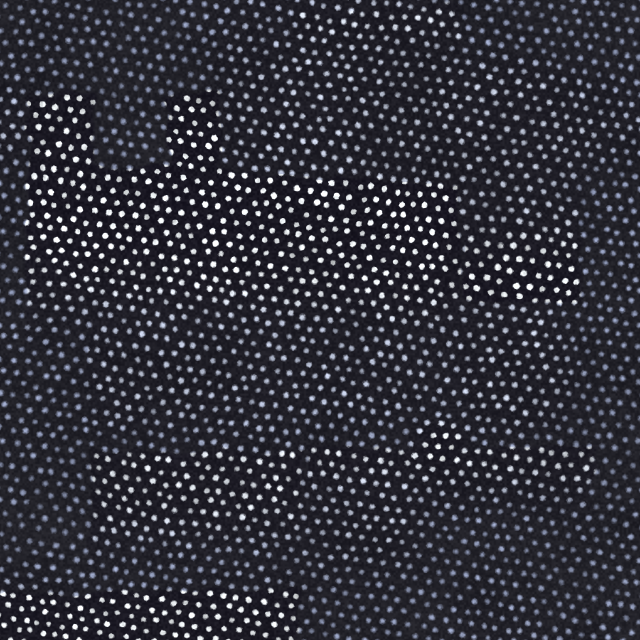
A WebGL 1 fragment shader for this pattern:

```glsl
precision highp float;
// Staggered field of small pale dots on dark cloth, with ragged patches of sharper, brighter print.
uniform vec2 u_resolution;

#define DOTS_ACROSS 48.0
#define ROW_HEIGHT 0.866
#define TILT 0.17
#define JITTER 0.26
#define DOT_RADIUS 0.0041
#define WARP 0.012
#define GRAIN 0.06
#define CLOTH vec3(0.130, 0.129, 0.156)
#define DARK_CLOTH vec3(0.080, 0.070, 0.118)
#define DIM_DOT vec3(0.57, 0.61, 0.73)
#define BRIGHT_DOT vec3(0.96, 0.98, 0.99)

float hash(vec2 p) {
  vec3 q = fract(vec3(p.xyx) * 0.1031);
  q += dot(q, q.yzx + 33.33);
  return fract((q.x + q.y) * q.z);
}

float noise(vec2 p) {
  vec2 i = floor(p);
  vec2 f = fract(p);
  f = f * f * (3.0 - 2.0 * f);
  float low = mix(hash(i), hash(i + vec2(1.0, 0.0)), f.x);
  float high = mix(hash(i + vec2(0.0, 1.0)), hash(i + 1.0), f.x);
  return mix(low, high, f.y);
}

vec2 noise2(vec2 p) {
  return vec2(noise(p), noise(p + 57.3)) - 0.5;
}

// Rectangle with firm sides and top, dissolving downward over the fade length
float patchMask(vec2 p, vec2 lo, vec2 hi, float fade) {
  float e = 0.005;
  float left = smoothstep(-e, e, p.x - lo.x);
  vec2 right = smoothstep(vec2(-e), vec2(e), hi - p);
  return left * right.x * right.y * smoothstep(lo.y, lo.y + fade, p.y);
}

// Strength of the crisp print: 0 is faded, 1 is fresh
float printStrength(vec2 uv) {
  vec2 p = uv + 0.012 * noise2(uv * 45.0) + 0.014 * noise2(uv * 14.0);
  vec2 sloped = p + vec2(0.0, 0.05 * (p.x - 0.3));
  float s = patchMask(sloped, vec2(0.04, 0.38), vec2(0.72, 0.735), 0.30);
  s = max(s, 0.35 * patchMask(p, vec2(0.14, 0.25), vec2(0.72, 0.60), 0.15));
  s = max(s, 0.95 * patchMask(p, vec2(0.04, 0.66), vec2(0.148, 0.855), 0.03));
  s = max(s, patchMask(p, vec2(0.262, 0.68), vec2(0.345, 0.855), 0.03));
  float rising = mix(0.95, 0.4, smoothstep(0.54, 0.68, uv.y));
  s = max(s, rising * patchMask(p, vec2(0.725, 0.515), vec2(0.90, 0.69), 0.02));
  s = max(s, 0.8 * patchMask(p, vec2(-0.1), vec2(0.47, 0.075), 0.02));
  s = max(s, 0.6 * patchMask(p, vec2(0.14, 0.07), vec2(0.47, 0.295), 0.16));
  s = max(s, 0.6 * patchMask(p, vec2(0.48, 0.14), vec2(0.93, 0.30), 0.16));
  s = max(s, 0.5 * patchMask(p, vec2(0.46, 0.85), vec2(0.72, 0.99), 0.12));
  vec2 fromGlow = uv - vec2(0.69, 0.30);
  float glow = 0.9 * exp(-450.0 * dot(fromGlow, fromGlow));
  float worn = 0.4 * smoothstep(0.35, 0.8, noise(uv * 5.0 + 8.0));
  return clamp(max(max(s, glow), worn), 0.0, 1.0);
}

// Distance to the nearest dot centre in lattice units, and a random value for that dot
vec2 nearestDot(vec2 p) {
  vec2 best = vec2(9.0, 0.0);
  float baseRow = floor(p.y / ROW_HEIGHT);
  for (int j = -1; j <= 1; j++) {
    float row = baseRow + float(j);
    float shift = 0.5 * mod(row, 2.0);
    float baseColumn = floor(p.x - shift);
    for (int i = -1; i <= 2; i++) {
      vec2 id = vec2(baseColumn + float(i), row);
      vec2 offset = vec2(hash(id + 211.0), hash(id + 347.0)) - 0.5;
      vec2 centre = vec2(id.x + shift, (row + 0.5) * ROW_HEIGHT) + JITTER * offset;
      float d = length(p - centre);
      if (d < best.x) best = vec2(d, hash(id + 129.0));
    }
  }
  return best;
}

void main() {
  float size = min(u_resolution.x, u_resolution.y);
  vec2 uv = gl_FragCoord.xy / size;
  float strength = printStrength(uv);

  // Tilted, gently warped lattice
  vec2 p = uv + WARP * noise2(uv * 7.0);
  float c = cos(TILT);
  float s = sin(TILT);
  p = mat2(c, s, -s, c) * p * DOTS_ACROSS + 100.0;
  vec2 spot = nearestDot(p);

  // Uneven dot outline, blurred where the print is faded
  float wobble = 0.0016 * (noise(uv * 380.0) - 0.5);
  float radius = DOT_RADIUS * mix(0.88, 1.08, spot.y) * mix(0.94, 1.1, strength);
  float blur = max(mix(0.0030, 0.0015, strength), 0.7 / size);
  float dotCover = 1.0 - smoothstep(radius - blur, radius + blur, spot.x / DOTS_ACROSS + wobble);

  // Cloth with soft blotches and fine grain
  float blotch = noise(uv * 12.0) * 0.6 + noise(uv * 40.0) * 0.4;
  vec3 colour = mix(CLOTH, DARK_CLOTH, strength * mix(0.4, 1.0, blotch));
  colour += GRAIN * (noise(uv * 300.0) - 0.5) + 0.03 * (blotch - 0.5);

  // Ink varies across the cloth, from dot to dot and within each dot
  vec3 ink = mix(DIM_DOT, BRIGHT_DOT, smoothstep(0.05, 0.8, strength));
  ink *= mix(0.84, 1.08, spot.y) * mix(0.88, 1.08, noise(uv * 260.0 + 31.0));
  ink *= mix(0.9, 1.1, noise(uv * 8.0 + 19.0));
  colour = mix(colour, ink, dotCover);

  gl_FragColor = vec4(clamp(colour, 0.0, 1.0), 1.0);
}
```
